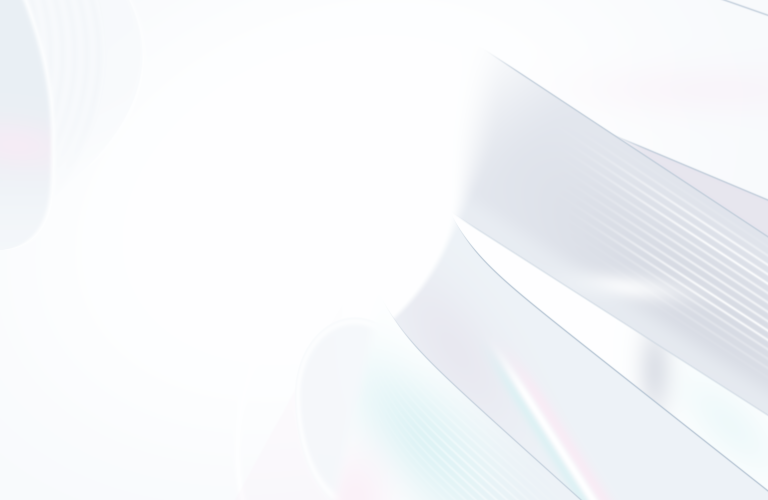
This background is drawn by a Shadertoy shader. Its source:

```glsl
// Pale translucent ribbons sweeping across a white studio backdrop.
// Each ribbon lies between two curves and is shaded with soft glows,
// parallel streaks and thin rims.

const vec3 WHITE = vec3(0.995, 0.998, 1.0);
const vec3 MIST = vec3(0.955, 0.967, 0.98);
const vec3 SILVER = vec3(0.835, 0.85, 0.885);
const vec3 LILAC = vec3(0.905, 0.9, 0.935);
const vec3 ICE = vec3(0.93, 0.95, 0.968);
const vec3 CYAN = vec3(0.85, 0.945, 0.955);
const vec3 PINK = vec3(0.975, 0.92, 0.96);
const vec3 EDGE = vec3(0.7, 0.76, 0.82);

float hash(float n) { return fract(sin(n * 12.9898) * 43758.5453); }

void tint(inout vec3 col, vec3 to, float amount) { col = mix(col, to, amount); }

// Soft mask, positive distance is inside
float inside(float d, float soft) { return smoothstep(-soft, soft, d); }

float rim(float d, float width) { return exp(-d * d / (width * width)); }

// Elliptical falloff sheared along a slope
float glow(vec2 p, vec2 centre, vec2 radius, float slope) {
    vec2 q = p - centre;
    q.y -= slope * q.x;
    q /= radius;
    return exp(-dot(q, q));
}

// Straight line that steepens near its start
float sweep(float x, vec2 a, float slope, float hook, float start) {
    return a.y + slope * (x - a.x) + hook * exp((start - x) / 0.045);
}

float ellipse(vec2 p, vec2 centre, vec2 radius) {
    return (1.0 - length((p - centre) / radius)) * min(radius.x, radius.y);
}

// Curved glass leaves in the upper left corner
void cornerLeaves(inout vec3 col, vec2 p, float px) {
    float bend = (p.y - 0.89) * (p.y - 0.89);
    float outer = 0.285 - 2.2 * bend - p.x, middle = 0.21 - 1.2 * bend - p.x;
    float up = max(p.y - 0.72, 0.0) / 0.28, down = max(0.72 - p.y, 0.0) / 0.22;
    float inner = 0.106 * sqrt(max(1.0 - pow(down, 4.0), 0.0)) - 0.056 * up * up - p.x;
    float fade = smoothstep(0.56, 0.82, p.y), body = step(0.5, p.y);
    tint(col, WHITE, 0.6 * fade * rim(outer, 0.006));
    tint(col, MIST, 0.4 * fade * inside(outer, px));
    tint(col, MIST, 0.8 * fade * inside(middle, 0.006));
    tint(col, WHITE, fade * inside(middle, px) * (0.15 + 0.15 * cos(middle * 260.0)));
    vec3 leaf = mix(vec3(0.915, 0.938, 0.958), MIST, smoothstep(0.75, 0.5, p.y));
    tint(leaf, PINK, 0.75 * glow(p, vec2(0.03, 0.71), vec2(0.12, 0.05), -0.1));
    tint(col, leaf, body * inside(inner, px));
    tint(col, WHITE, 0.7 * body * rim(inner, 0.006));
}

// Faint loops and the cyan sheet along the bottom
void lowerSheet(inout vec3 col, vec2 p, float edge, float px) {
    float big = ellipse(p, vec2(0.66, 0.1), vec2(0.185, 0.3));
    float small = ellipse(p, vec2(0.71, 0.21), vec2(0.12, p.y > 0.21 ? 0.155 : 0.23));
    float left = p.x - 0.67 - 0.22 * p.y, fold = 1.83 * p.x - 0.86 - p.y;
    tint(col, WHITE, 0.9 * rim(big, 0.006));
    tint(col, PINK, 0.2 * inside(fold, 0.006) * inside(0.67 - p.x, 0.04));
    tint(col, MIST, 0.85 * inside(small, px));
    tint(col, WHITE, 0.8 * rim(small - 0.006, 0.006));
    vec3 sheet = mix(WHITE, ICE, smoothstep(0.08, 0.4, left));
    tint(sheet, CYAN, 0.85 * glow(p, vec2(0.85, 0.12), vec2(0.15, 0.12), -0.7));
    tint(sheet, PINK, 0.7 * glow(p, vec2(0.71, 0.0), vec2(0.07, 0.1), 0.0));
    float groove = pow(0.5 + 0.5 * cos((edge - p.y) * 330.0), 3.0);
    tint(sheet, WHITE, 0.5 * groove * glow(p, vec2(0.95, 0.05), vec2(0.13, 0.09), -0.8));
    tint(col, sheet, inside(edge - p.y, px) * inside(left, 0.018));
}

// Pleated ribbon; t runs from its top to its bottom edge
vec3 pleatedRibbon(vec2 p, float t) {
    vec3 col = mix(WHITE, vec3(0.895, 0.91, 0.938), smoothstep(0.93, 1.16, p.x + 0.22 * t));
    tint(col, SILVER, 0.9 * glow(p, vec2(1.4, 0.4), vec2(0.34, 0.18), -0.6));
    float lane = t * 19.0, strength = 0.45 + 0.5 * hash(floor(lane + 0.5));
    float zone = smoothstep(1.1, 1.45, p.x) * smoothstep(0.02, 0.15, t) * smoothstep(0.85, 0.5, t);
    tint(col, WHITE, zone * strength * pow(0.5 + 0.5 * cos(6.2832 * lane), 3.0));
    tint(col, WHITE, 0.8 * glow(p, vec2(1.25, 0.425), vec2(0.11, 0.025), -0.1));
    return mix(col, ICE, 0.5 * smoothstep(0.78, 0.95, t));
}

vec3 whiteBand(vec2 p) {
    vec3 col = mix(WHITE, CYAN, 0.4 * glow(p, vec2(1.46, 0.15), vec2(0.11, 0.08), -0.7));
    tint(col, SILVER, 0.75 * glow(p, vec2(1.31, 0.26), vec2(0.035, 0.09), 0.0));
    return col;
}

// Smooth ribbon crossed by a prismatic beam
vec3 smoothRibbon(vec2 p) {
    vec3 col = mix(ICE, LILAC, 0.8 * glow(p, vec2(0.91, 0.3), vec2(0.13, 0.12), -0.9));
    float beam = p.x - 1.186 + 0.64 * p.y, reach = smoothstep(0.34, 0.2, p.y);
    tint(col, CYAN, 0.8 * reach * rim(beam + 0.018, 0.016));
    tint(col, PINK, 0.9 * reach * rim(beam - 0.02, 0.02));
    tint(col, WHITE, reach * rim(beam, 0.011));
    return col;
}

void mainImage(out vec4 fragColor, in vec2 fragCoord) {
    vec2 p = fragCoord / iResolution.xy * vec2(1.536, 1.0);
    float px = 1.0 / iResolution.y, hair = max(0.0022, px * 0.7);
    // Boundaries from top to bottom
    float crest = sweep(p.x, vec2(0.97, 0.9), -0.66, 0.0, 0.0);
    float pleatEnd = sweep(p.x, vec2(0.91, 0.57), -0.64, 0.0, 0.0);
    float bandEnd = sweep(p.x, vec2(1.04, 0.41), -0.79, 0.045, 0.91);
    float ribbonEnd = sweep(p.x, vec2(0.94, 0.2), -0.9, 0.048, 0.76);
    float sliver = 1.245 - 0.42 * p.x;
    float side = p.x - 0.97 + 0.17 * exp((0.375 - p.y) / 0.17);
    float body = inside(side, mix(0.01, 0.05, smoothstep(0.5, 0.75, p.y)));
    // Backdrop and upper right sheet
    float light = glow(p, vec2(0.66, 0.6), vec2(0.65, 0.5), 0.2);
    vec3 col = mix(vec3(0.97, 0.977, 0.988), WHITE, smoothstep(0.0, 0.75, light));
    cornerLeaves(col, p, px);
    float above = inside(p.y - crest, px), right = smoothstep(1.2, 1.3, p.x);
    tint(col, PINK, 0.35 * above * glow(p, vec2(1.42, 0.82), vec2(0.25, 0.05), 0.0));
    tint(col, LILAC, above * inside(sliver - p.y, px) * right);
    tint(col, EDGE, 0.6 * right * rim(p.y - sliver, hair));
    tint(col, EDGE, 0.6 * right * rim(p.y - 1.507 + 0.35 * p.x, hair));
    // Ribbons
    lowerSheet(col, p, ribbonEnd, px);
    float t = (crest - p.y) / (crest - pleatEnd);
    tint(col, pleatedRibbon(p, t), body * inside(crest - p.y, px) * inside(p.y - pleatEnd, px));
    tint(col, whiteBand(p), inside(pleatEnd - p.y, px) * inside(p.y - bandEnd, px));
    tint(col, smoothRibbon(p), body * inside(bandEnd - p.y, px) * inside(p.y - ribbonEnd, px));
    // Rims
    float start = smoothstep(0.9, 0.96, p.x);
    tint(col, EDGE, 0.6 * rim(p.y - crest, hair) * smoothstep(0.96, 1.05, p.x));
    tint(col, EDGE, 0.35 * rim(p.y - pleatEnd, hair) * start);
    tint(col, EDGE, 0.8 * rim(p.y - bandEnd, hair) * start);
    tint(col, EDGE, 0.6 * rim(p.y - ribbonEnd, hair) * smoothstep(0.76, 0.84, p.x));
    fragColor = vec4(col, 1.0);
}
```
